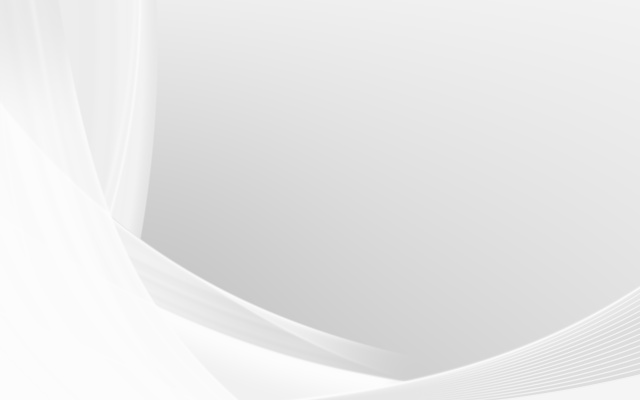
Write a Shadertoy shader that draws this background.

```glsl
#define WHITE 0.99
#define SHEET 0.965
#define WEDGE_GREY 0.875
#define MESH_GREY 0.865
#define MESH_LINES 15.0
#define MESH_LINE_WIDTH 0.0011
#define STREAK_STRENGTH 0.012

// Antialiased coverage of the side where d is positive
float inside(float d) {
    float w = fwidth(d);
    return smoothstep(-w, w, d);
}

// Soft line along d = 0
float glow(float d, float width) {
    return exp(-d * d / (width * width));
}

float hash(float n) {
    return fract(sin(n * 91.7) * 437.5);
}

float noise(float x) {
    float i = floor(x), f = fract(x);
    return mix(hash(i), hash(i + 1.0), f * f * (3.0 - 2.0 * f));
}

float backdrop(vec2 p) {
    float shade = 0.705 + 0.10 * p.x + 0.22 * p.y - 0.085 * p.x * p.y;
    vec2 q = p - vec2(0.42, 0.40);
    return shade - 0.025 * exp(-7.0 * dot(q, q));
}

// Upright curved panel in the upper left
float uprightPanel(float shade, vec2 p, float aboveSweep) {
    float t = 1.0 - p.y;
    float depth = 0.394 - 0.18 * (p.y - 0.89) * (p.y - 0.89) - p.x;
    float lineDist = 0.35 - 0.26 * t * t - p.x;
    float tone = mix(0.885, 0.92, p.y);
    tone = mix(tone, 0.95, smoothstep(0.0, 0.045, depth));
    tone = mix(tone, 0.93, smoothstep(0.05, 0.16, depth));
    tone += STREAK_STRENGTH * (noise(depth * 55.0) - 0.5);
    tone = mix(tone, WHITE, 0.65 * glow(lineDist, 0.004));
    tone = mix(tone, WHITE, 0.35 * glow(lineDist - 0.022 * t - 0.012, 0.006));
    return mix(shade, tone, inside(depth) * aboveSweep);
}

// Layered sheets sweeping from the left edge to the lower middle
float sweepingSheets(float shade, vec2 p, float sweep) {
    float s = p.x - 0.354;
    float fold = p.y - (0.41 - 0.78 * s + 0.36 * s * s);
    float lower = 0.458 - 0.68 * p.x + 0.27 * p.x * p.x - p.y;
    float fade = 1.0 - smoothstep(0.72, 1.06, p.x);

    float upperTone = mix(SHEET, 0.92, smoothstep(0.4, 0.9, p.x));
    float wedgeTone = mix(0.94, WEDGE_GREY, smoothstep(0.3, 0.75, p.x));
    wedgeTone += 2.0 * STREAK_STRENGTH * (noise(lower * 90.0) - 0.5);
    float tone = mix(wedgeTone, upperTone, inside(fold));
    tone = mix(tone, WHITE, 0.35 * glow(fold, 0.004));
    tone = mix(tone, WHITE, 0.8 * glow(sweep, 0.009));
    shade = mix(shade, tone, inside(sweep) * fade);

    float lowerTone = mix(WHITE, 0.945, smoothstep(0.0, 0.12, lower));
    shade = mix(shade, lowerTone, inside(lower) * (1.0 - smoothstep(0.95, 1.1, p.x)));
    return mix(shade, WHITE, 0.75 * glow(lower, 0.004) * (1.0 - smoothstep(0.9, 1.05, p.x)));
}

// White veil descending from the top left, with crossing folds
float leftVeil(float shade, vec2 p, float sweep) {
    float t = 1.0 - p.y;
    float edge = 0.146 + 0.17 * t + 0.08 * t * t + 0.2 * t * t * t * t - p.x;
    float inner = 0.08 + 0.17 * t + 0.19 * t * t * t - p.x;
    float outer = 0.28 * max(t - 0.14, 0.0) * max(t - 0.14, 0.0) - p.x;
    float middle = 0.458 - 0.68 * p.x + 0.27 * p.x * p.x - p.y;
    float bottom = 0.22 - 0.38 * p.x - 0.15 * p.x * p.x - p.y;

    float below = inside(sweep);
    float tone = mix(mix(0.915, 0.962, smoothstep(0.0, 0.35, t)), 0.977, below);
    tone += STREAK_STRENGTH * (noise(edge * 45.0) - 0.5);
    tone += 0.008 * inside(inner) * smoothstep(0.1, 0.3, t);
    tone += 0.3 * (WHITE - tone) * (inside(middle) + inside(bottom));
    float lines = 0.6 * glow(sweep, 0.006) + 0.5 * glow(middle, 0.004)
        + 0.5 * glow(bottom, 0.004) + 0.35 * glow(inner, 0.008)
        + 0.5 * glow(outer, 0.004) * smoothstep(0.2, 0.3, t)
        + 0.7 * glow(edge, 0.012) * smoothstep(0.05, 0.3, t);
    tone = mix(tone, WHITE, min(lines, 1.0));
    return mix(shade, tone, inside(edge));
}

// Fan of fine lines rising at the lower right
float lineFan(float shade, vec2 p) {
    float s = p.x - 0.75, r = p.x - 1.25;
    float top = 0.13 * s + 0.1 * s * s + 0.16 * s * s * s;
    float base = 0.12 * r + 0.17 * r * r;
    float span = max(top - base, 0.01);
    float v = (p.y - base) / span;
    float spacing = span / MESH_LINES;
    float gap = abs(fract(v * MESH_LINES + 0.5) - 0.5) * spacing;
    float pixel = 1.0 / iResolution.y;
    float lines = 1.0 - smoothstep(MESH_LINE_WIDTH - 0.5 * pixel, MESH_LINE_WIDTH + pixel, gap);
    lines = mix(0.45, lines, smoothstep(0.004, 0.009, spacing));
    float tone = mix(MESH_GREY, 0.91, smoothstep(0.6, 1.0, v));
    tone = mix(tone, 0.97, 0.8 * lines);
    tone = mix(0.96, tone, inside(p.y - base));
    shade = mix(shade, tone, inside(top - p.y) * step(0.7, p.x));
    return mix(shade, WHITE, 0.85 * glow(p.y - top, 0.004) * step(0.7, p.x));
}

void mainImage(out vec4 fragColor, in vec2 fragCoord) {
    vec2 p = fragCoord / iResolution.y;
    float sweep = 0.74 * exp(-1.68 * p.x - 0.17 * p.x * p.x) - p.y;
    float shade = backdrop(p);
    shade = uprightPanel(shade, p, inside(-sweep));
    shade = sweepingSheets(shade, p, sweep);
    shade = leftVeil(shade, p, sweep);
    shade = lineFan(shade, p);
    fragColor = vec4(vec3(clamp(shade, 0.0, 1.0)), 1.0);
}
```
